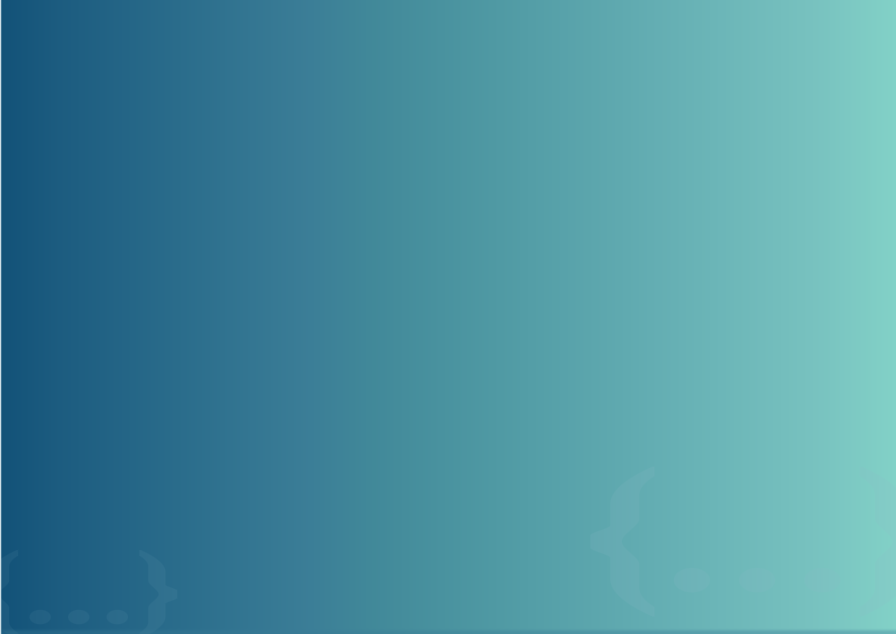
Write a Shadertoy shader that draws this background.

```glsl
// A calm blue-to-mint horizontal gradient with two faint ornaments near the floor.
// Colour stops are blended in a loop; each ornament is a mirrored pair of curved
// bands around a row of three ovals, built from edge profiles and distances.

const float ASPECT = 1.417;                 // design width over height
const vec3 VEIL = vec3(0.55, 0.72, 0.78);   // pale tint of the ornaments
const vec3 PALE_RIM = vec3(0.80, 0.87, 0.90);
const vec3 FLOOR_TINT = vec3(0.22, 0.48, 0.59);

const int STOPS = 9;
const float stopAt[STOPS] = float[STOPS](
    0.0, 0.065, 0.21, 0.34, 0.415, 0.55, 0.73, 0.91, 1.0);
const vec3 stopColor[STOPS] = vec3[STOPS](
    vec3(0.07, 0.32, 0.47), vec3(0.11, 0.36, 0.50), vec3(0.17, 0.43, 0.55),
    vec3(0.23, 0.49, 0.59), vec3(0.255, 0.535, 0.60), vec3(0.31, 0.60, 0.64),
    vec3(0.39, 0.68, 0.70), vec3(0.47, 0.76, 0.75), vec3(0.51, 0.82, 0.78));

vec3 gradient(float x) {
    vec3 color = stopColor[0];
    for (int i = 1; i < STOPS; i++) {
        float blend = (x - stopAt[i - 1]) / (stopAt[i] - stopAt[i - 1]);
        color = mix(color, stopColor[i], clamp(blend, 0.0, 1.0));
    }
    return color;
}

// Squared ramp that leaves a straight edge smoothly
float bend(float t, float from, float to) {
    float s = clamp((t - from) / (to - from), 0.0, 1.0);
    return s * s;
}

// Curved band with a blunt outward point, mirrored in both axes
float curvedBand(vec2 p) {
    vec2 q = abs(p);
    float outer = 1.969 + 0.266 * (1.0 - smoothstep(0.08, 0.22, q.y))
                - 0.563 * bend(q.y, 0.5, 1.0);
    float inner = 1.578 + 0.234 * (1.0 - smoothstep(0.0, 0.31, q.y))
                - 0.203 * bend(q.y, 0.625, 0.875);
    return max(max(q.x - outer, inner - q.x), q.y - 1.0);
}

// Row of three ovals, repeated along x
float ovalRow(vec2 p, float spacing, vec2 radii) {
    p.x -= spacing * clamp(round(p.x / spacing), -1.0, 1.0);
    return (length(p / radii) - 1.0) * radii.y;
}

float coverage(float dist) {
    return clamp(0.5 - dist / max(fwidth(dist), 1e-5), 0.0, 1.0);
}

float ornament(vec2 p, vec2 center, float size) {
    vec2 local = (p - center) / size;
    float ovals = ovalRow(local + vec2(0.0, 0.516), 0.875, vec2(0.242, 0.164));
    return coverage(min(curvedBand(local), ovals));
}

void mainImage(out vec4 fragColor, in vec2 fragCoord) {
    vec2 uv = fragCoord / iResolution.xy;
    vec2 p = uv * vec2(ASPECT, 1.0);
    vec3 color = gradient(uv.x);

    // Large ornament at right, small one at left, both cut by the frame
    color = mix(color, VEIL, 0.15 * ornament(p, vec2(1.1974, 0.1458), 0.118));
    color = mix(color, VEIL, 0.08 * ornament(p, vec2(0.1245, 0.0627), 0.0697));

    // Thin rims along the floor and the left side
    color = mix(color, FLOOR_TINT, 0.35 * (1.0 - smoothstep(0.002, 0.010, uv.y)));
    color = mix(color, PALE_RIM, coverage(uv.x - 0.0014));

    fragColor = vec4(color, 1.0);
}
```
